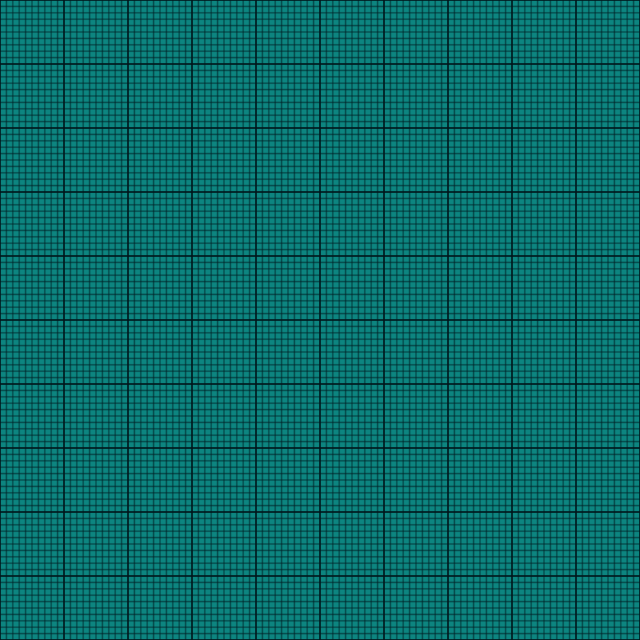
This pattern is drawn by a three.js fragment shader. Its source:

```glsl
// Teal graph paper: fine translucent grid lines with a darker line every tenth cell.
varying vec2 vUv;

const float MAJOR_COUNT = 10.0;    // large squares across and down
const float MINOR_PER_MAJOR = 10.0;
const float MAJOR_WIDTH = 0.0026;  // line widths in canvas units
const float MINOR_WIDTH = 0.0022;
const float MAJOR_OPACITY = 0.92;
const float MINOR_OPACITY = 0.56;
const float EDGE_SOFTNESS = 1.3;   // smoothing footprint relative to one pixel

const vec3 PAPER = vec3(0.05, 0.52, 0.50);
const vec3 MINOR_INK = vec3(0.0, 0.12, 0.14);
const vec3 MAJOR_INK = vec3(0.0, 0.08, 0.10);

// Distance to the nearest grid line on each axis, in canvas units
vec2 gridDistance(vec2 p, float count) {
  return abs(fract(p * count + 0.5) - 0.5) / count;
}

// Fraction of the smoothing footprint covered by a line, per axis
vec2 lineCoverage(vec2 dist, float width, vec2 footprint) {
  vec2 halfWidth = vec2(0.5 * width);
  vec2 reach = 0.5 * footprint;
  vec2 overlap = min(dist + reach, halfWidth) - max(dist - reach, -halfWidth);
  return clamp(overlap / footprint, 0.0, 1.0);
}

// Lay both line directions over a colour; crossings build up darker
vec3 inkGrid(vec3 base, vec3 ink, vec2 coverage, float opacity) {
  vec2 clear = 1.0 - opacity * coverage;
  return mix(ink, base, clear.x * clear.y);
}

void main() {
  vec2 footprint = max(fwidth(vUv) * EDGE_SOFTNESS, vec2(0.00001));

  // Fine grid
  vec2 minorDist = gridDistance(vUv, MAJOR_COUNT * MINOR_PER_MAJOR);
  vec2 minor = lineCoverage(minorDist, MINOR_WIDTH, footprint);
  vec3 color = inkGrid(PAPER, MINOR_INK, minor, MINOR_OPACITY);

  // Major grid
  vec2 majorDist = gridDistance(vUv, MAJOR_COUNT);
  vec2 major = lineCoverage(majorDist, MAJOR_WIDTH, footprint);
  color = inkGrid(color, MAJOR_INK, major, MAJOR_OPACITY);

  gl_FragColor = vec4(color, 1.0);
}
```
